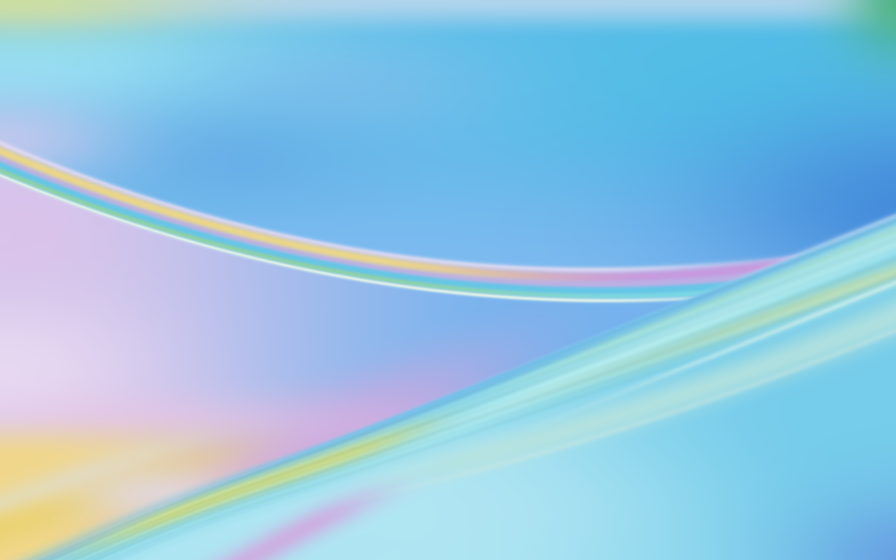
A Shadertoy shader for this background:

```glsl
// Soft elliptical spot
float spot(vec2 p, vec2 center, vec2 radius) {
    vec2 q = (p - center) / radius;
    return exp(-dot(q, q));
}

// Soft line across one coordinate
float streak(float x, float center, float width) {
    float q = (x - center) / width;
    return exp(-q * q);
}

vec3 upperSky(vec2 p) {
    vec3 c = mix(vec3(.49, .73, .94), vec3(.36, .73, .91), smoothstep(.5, .9, p.y));
    c = mix(c, vec3(.31, .75, .90), .8 * spot(p, vec2(.83, .85), vec2(.3, .18)));
    c = mix(c, vec3(.25, .53, .85), .9 * spot(p, vec2(1.03, .63), vec2(.24, .17)));
    c = mix(c, vec3(.58, .87, .95), spot(p, vec2(.04, .88), vec2(.34, .12)));
    c = mix(c, vec3(.50, .73, .92), .6 * spot(p, vec2(.38, .84), vec2(.17, .08)));
    c = mix(c, vec3(.39, .67, .90), .7 * spot(p, vec2(.25, .72), vec2(.16, .09)));
    c = mix(c, vec3(.77, .78, .93), .9 * spot(p, vec2(0., .75), vec2(.13, .08)));
    c = mix(c, vec3(.72, .84, .93), .9 * smoothstep(.93, 1., p.y));
    c = mix(c, vec3(.80, .87, .62), .95 * spot(p, vec2(.02, 1.), vec2(.19, .06)));
    return mix(c, vec3(.29, .70, .50), .95 * spot(p, vec2(1.01, 1.), vec2(.065, .1)));
}

vec3 lilacField(vec2 p, float edge) {
    vec3 c = mix(vec3(.82, .77, .92), vec3(.46, .70, .93), smoothstep(.05, .62, p.x));
    c = mix(c, vec3(.92, .86, .95), .85 * spot(p, vec2(0., .34), vec2(.17, .13)));
    c = mix(c, vec3(.88, .76, .92), .6 * spot(p, vec2(0., .58), vec2(.12, .1)));
    float pink = smoothstep(.15, 0., p.y - edge) * smoothstep(.7, .38, p.x);
    c = mix(c, vec3(.83, .65, .87), .8 * pink);
    c = mix(c, vec3(.92, .77, .88), .6 * spot(p, vec2(.18, .25), vec2(.2, .05)));
    // Golden lower corner with slanted veils
    float gold = smoothstep(.27, .18, p.y) * smoothstep(.38, .03, p.x);
    c = mix(c, vec3(.94, .84, .54), gold);
    float slant = p.y - .55 * p.x;
    c = mix(c, vec3(.88, .87, .78), .7 * gold * streak(slant, .1, .025));
    c = mix(c, vec3(.91, .82, .42), .7 * gold * streak(slant, .055, .03));
    return mix(c, vec3(.88, .85, .89), .8 * spot(p, vec2(.17, .12), vec2(.09, .05)));
}

vec3 lowerPool(vec2 p) {
    vec3 c = mix(vec3(.68, .90, .95), vec3(.46, .80, .92), smoothstep(.45, 1., p.x + .35 * p.y));
    c = mix(c, vec3(.71, .90, .95), .5 * spot(p, vec2(.55, .1), vec2(.2, .12)));
    c = mix(c, vec3(.40, .60, .88), .9 * spot(p, vec2(1.03, -.01), vec2(.13, .12)));
    // Pink ray fading upward
    float ray = streak(p.x - 1.15 * p.y, .275, .035) * smoothstep(.17, .06, p.y);
    return mix(c, vec3(.81, .67, .88), .9 * ray);
}

vec3 arcRibbon(vec3 c, vec2 p, float top, float bottom) {
    float t = (top - p.y) / (top - bottom);
    float right = smoothstep(.4, .75, p.x);
    float body = smoothstep(-.06, .1, t) * smoothstep(1.08, .95, t);
    vec3 s = mix(vec3(.68, .73, .93), vec3(.48, .74, .93), smoothstep(.4, .65, t));
    vec3 first = mix(vec3(.92, .84, .53), vec3(.78, .60, .87), right);
    s = mix(s, first, streak(t, .25, .19));
    s = mix(s, vec3(.76, .68, .89), .8 * streak(t, .48, .09));
    s = mix(s, vec3(.38, .78, .90), .9 * streak(t, .69, .12));
    s = mix(s, mix(vec3(.55, .82, .65), vec3(.47, .84, .89), right), streak(t, .84, .09));
    c = mix(c, s, body);
    // Pale rims
    float fade = smoothstep(.92, .65, p.x);
    c = mix(c, vec3(.91, .87, .95), .75 * fade * streak(t, .01, .09));
    return mix(c, vec3(.91, .96, .91), .9 * fade * streak(t, .98, .065));
}

vec3 diagonalBand(vec2 p, float d) {
    vec3 c = lowerPool(p);
    float width = mix(.065, .125, smoothstep(.15, 1., p.x));
    float body = smoothstep(width + .025, width - .025, d);
    c = mix(c, vec3(.52, .83, .90), .85 * body);
    c = mix(c, vec3(.43, .72, .91), .75 * streak(d, .006, .013));
    // Pale core and olive threads
    c = mix(c, vec3(.69, .91, .92), .9 * streak(d, mix(.075, .045, p.x), .023) * smoothstep(.3, .6, p.x));
    float left = smoothstep(.54, .38, p.x) * smoothstep(.03, .2, p.x);
    c = mix(c, vec3(.79, .85, .53), .95 * left * streak(d, .015 + .055 * p.x, .018));
    float right = smoothstep(.5, .95, p.x);
    c = mix(c, vec3(.75, .86, .67), .8 * right * streak(d, .025 + .075 * p.x, .016));
    c = mix(c, vec3(.65, .86, .80), .6 * smoothstep(.45, .7, p.x) * streak(d, .026, .009));
    c = mix(c, vec3(.79, .93, .92), .8 * right * streak(d, .12, .006));
    // Lower branch spreading to the right
    float branch = .03 + .16 * p.x + .245 * p.x * p.x;
    float veil = smoothstep(.36, .55, p.x);
    c = mix(c, vec3(.72, .89, .87), .85 * veil * streak(p.y, branch, .012 + .025 * p.x));
    c = mix(c, vec3(.80, .91, .88), .4 * veil * streak(p.y, branch - .025, .006));
    // Fine strands
    float u = d / width;
    float strands = sin(u * 23. + 3. * p.x) + .6 * sin(u * 47. - 5. * p.x);
    return c + .014 * body * strands;
}

void mainImage(out vec4 fragColor, in vec2 fragCoord) {
    vec2 p = fragCoord / iResolution.xy;
    float px = 1. / iResolution.y;
    float top = .519 + .519 * (p.x - .66) * (p.x - .66);
    float bottom = .462 + .484 * (p.x - .68) * (p.x - .68);
    float edge = -.025 + .64 * p.x + .01 * streak(p.x, .2, .15);

    vec3 c = mix(lilacField(p, edge), upperSky(p), smoothstep(bottom, top, p.y));
    c = arcRibbon(c, p, top, bottom);

    float d = edge - p.y;
    float soft = mix(.025, .004, smoothstep(.05, .4, p.x)) + px;
    c = mix(c, diagonalBand(p, d), smoothstep(-soft, soft, d));
    c = mix(c, vec3(.78, .86, .95), .5 * smoothstep(.75, .95, p.x) * streak(d, 0., .006));
    fragColor = vec4(clamp(c, 0., 1.), 1.);
}
```
